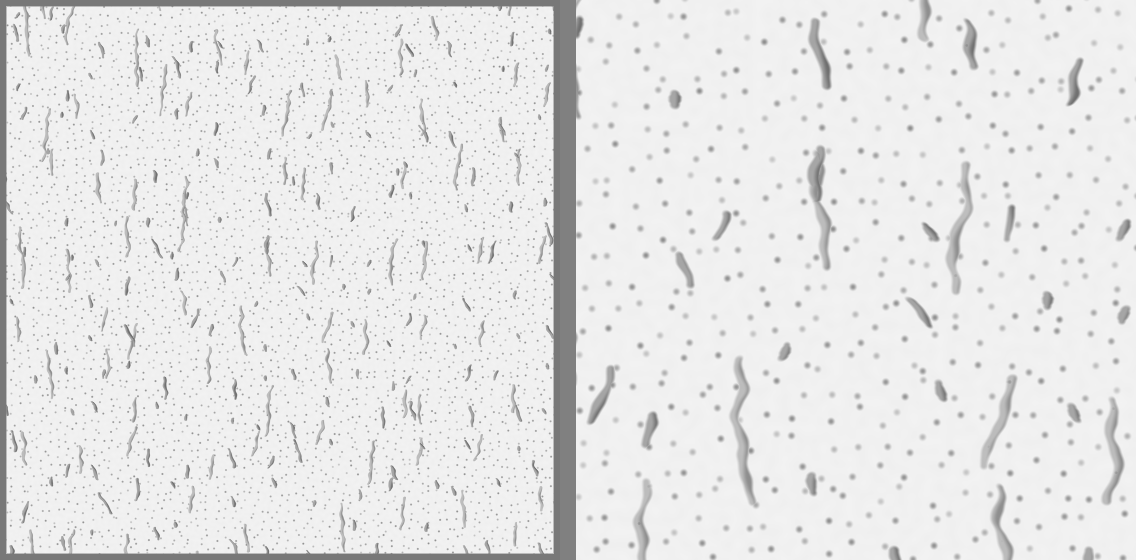
Left, the full canvas; right, a detail of the centre.
Write a WebGL 1 fragment shader that draws this texture.

```glsl
precision highp float;
// Mineral fibre ceiling tile: pinholes and upright worm-like fissures in a grey frame.

uniform vec2 u_resolution;

const float PAPER = 0.943;

vec2 hash2(vec2 p) {
  vec3 q = fract(p.xyx * vec3(0.1031, 0.1030, 0.0973));
  q += dot(q, q.yzx + 33.33);
  return fract((q.xx + q.yz) * q.zy);
}

float gradientDot(vec2 cell, vec2 offset) {
  float angle = 6.2832 * hash2(cell).x;
  return dot(vec2(cos(angle), sin(angle)), offset);
}

float gradientNoise(vec2 p) {
  vec2 i = floor(p), f = fract(p);
  vec2 u = f * f * f * (f * (f * 6.0 - 15.0) + 10.0);
  vec2 e = vec2(1.0, 0.0);
  return mix(
    mix(gradientDot(i, f), gradientDot(i + e.xy, f - e.xy), u.x),
    mix(gradientDot(i + e.yx, f - e.yx), gradientDot(i + e.xx, f - e.xx), u.x),
    u.y);
}

// Darkest tone of one jittered layer of fissures.
// halfLength and lean hold the smallest and largest values.
float fissures(vec2 p, vec2 cell, vec2 halfLength, vec2 lean, vec2 tones, float seed, float blur) {
  float tone = PAPER;
  vec2 home = floor(p / cell);
  for (int y = -1; y <= 1; y++) {
    for (int x = -1; x <= 1; x++) {
      vec2 id = home + vec2(x, y);
      vec2 place = hash2(id + seed);
      vec2 kind = hash2(id + seed + 71.0);
      vec2 q = p - (id + 0.1 + 0.8 * place) * cell;

      // Bend the spine, then vary the width along it.
      float reach = mix(halfLength.x, halfLength.y, kind.x * kind.x);
      float lane = 97.0 * kind.y + 31.0 * place.x;
      q.x -= mix(lean.x, lean.y, kind.y) * q.y;
      q.x -= 0.010 * gradientNoise(vec2(q.y * 18.0, lane));
      q.x -= 0.006 * gradientNoise(vec2(q.y * 60.0, lane + 9.5));
      float width = 0.0029 + 0.0022 * gradientNoise(vec2(q.y * 90.0, lane + 4.3));
      width *= 1.0 - 0.25 * smoothstep(0.3, 1.0, abs(q.y) / reach);

      float d = length(vec2(q.x, max(abs(q.y) - reach, 0.0))) - width;
      float cover = 1.0 - smoothstep(-blur, blur, d);

      // One wall of the groove lies in shadow.
      float side = q.x + 0.004 * gradientNoise(vec2(q.y * 50.0, lane + 2.7));
      float shade = mix(tones.x, tones.y, smoothstep(-0.001, 0.003, side));
      tone = min(tone, mix(PAPER, shade, cover));
    }
  }
  return tone;
}

// Soft pinholes, evenly spread but irregular.
float pinholes(vec2 p, float blur) {
  float tone = PAPER;
  vec2 g = p / 0.0158;
  vec2 home = floor(g);
  for (int y = -1; y <= 1; y++) {
    for (int x = -1; x <= 1; x++) {
      vec2 id = home + vec2(x, y);
      float d = length(g - id - 0.12 - 0.76 * hash2(id + 19.0)) * 0.0158;
      float strength = hash2(id + 43.0).x;
      float cover = 1.0 - smoothstep(0.0002, 0.0017 + blur, d);
      tone = min(tone, mix(PAPER, mix(0.78, 0.56, strength), cover));
    }
  }
  return tone;
}

void main() {
  vec2 p = gl_FragCoord.xy / u_resolution;
  float pixel = 1.0 / min(u_resolution.x, u_resolution.y);
  float blur = max(0.0013, 0.7 * pixel);

  float tone = pinholes(p, blur);
  tone = min(tone, fissures(p, vec2(0.105, 0.122), vec2(0.020, 0.054),
                            vec2(-0.12, 0.24), vec2(0.74, 0.56), 5.0, blur));
  tone = min(tone, fissures(p, vec2(0.072, 0.074), vec2(0.003, 0.019),
                            vec2(-0.45, 0.30), vec2(0.65, 0.44), 137.0, blur));
  tone += 0.012 * gradientNoise(p * 130.0);

  // Frame
  vec2 margin = min(p, 1.0 - p);
  float inside = smoothstep(-blur, blur, min(margin.x, margin.y) - 0.0115);
  tone = mix(0.47, tone, inside);

  gl_FragColor = vec4(vec3(tone), 1.0);
}
```
